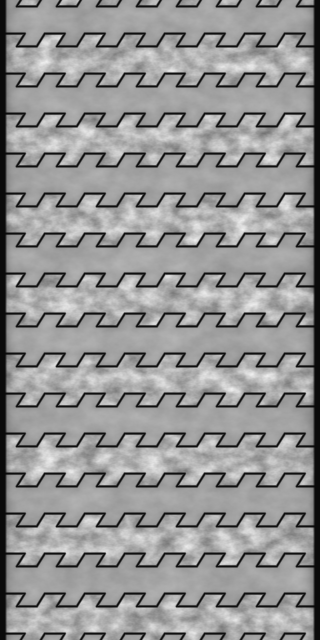
Write a WebGL 1 fragment shader that draws this pattern.

```glsl
#ifdef GL_FRAGMENT_PRECISION_HIGH
precision highp float;
#else
precision mediump float;
#endif
// Grey stone courses joined by slanted dovetail seams, framed by dark sides.
// Each seam is a sheared square wave drawn as a distance to line segments;
// courses alternate between smooth and mottled gradient noise.

uniform vec2 u_resolution;

const vec2 REPEATS = vec2(8.0, 16.0);
const vec2 LEAN = vec2(0.10, 0.16);   // upper end of a slanted joint
const float JOINT_X = 0.02;           // centre of the first slanted joint
const float SEAM_HALF_WIDTH = 0.027;
const float FRAME_WIDTH = 0.15;
const float INK = 0.055;

vec2 hashGradient(vec2 cell) {
  vec3 q = fract(cell.xyx * vec3(0.1031, 0.1030, 0.0973));
  q += dot(q, q.yzx + 33.33);
  float angle = 6.28318 * fract((q.x + q.y) * q.z);
  return vec2(cos(angle), sin(angle));
}

float gradientNoise(vec2 p) {
  vec2 i = floor(p);
  vec2 f = fract(p);
  vec2 w = f * f * f * (f * (f * 6.0 - 15.0) + 10.0);
  vec2 e = vec2(1.0, 0.0);
  float a = dot(hashGradient(i), f);
  float b = dot(hashGradient(i + e.xy), f - e.xy);
  float c = dot(hashGradient(i + e.yx), f - e.yx);
  float d = dot(hashGradient(i + e.xx), f - e.xx);
  return mix(mix(a, b, w.x), mix(c, d, w.x), w.y);
}

float fractalNoise(vec2 p) {
  float sum = 0.0;
  float amplitude = 1.0;
  for (int octave = 0; octave < 4; octave++) {
    sum += amplitude * gradientNoise(p);
    p = mat2(1.6, 1.2, -1.2, 1.6) * p + 17.3;
    amplitude *= 0.5;
  }
  return sum;
}

float segmentDistance(vec2 p, vec2 a, vec2 b) {
  vec2 ab = b - a;
  float t = clamp(dot(p - a, ab) / dot(ab, ab), 0.0, 1.0);
  return length(p - a - ab * t);
}

// Signed offset of x from the nearest multiple of the period.
float foldAround(float x, float period) {
  return x - period * floor(x / period + 0.5);
}

// p.x runs along the seam from a joint, p.y is the height above its middle.
float seamDistance(vec2 p, vec2 lean) {
  vec2 slant = vec2(foldAround(p.x, 0.5), p.y);
  vec2 upper = vec2(foldAround(p.x - 0.25 - lean.x, 1.0), p.y - lean.y);
  vec2 lower = vec2(foldAround(p.x - 0.75 + lean.x, 1.0), p.y + lean.y);
  vec2 halfFlat = vec2(0.25, 0.0);
  float flats = min(segmentDistance(upper, -halfFlat, halfFlat),
                    segmentDistance(lower, -halfFlat, halfFlat));
  return min(segmentDistance(slant, -lean, lean), flats);
}

// Index of the course that owns a point beside a seam, tabs included.
float courseIndex(vec2 p, float seam, vec2 lean) {
  float height = clamp(p.y, -lean.y, lean.y);
  float phase = fract(p.x - height * lean.x / lean.y);
  float boundary = phase < 0.5 ? lean.y : -lean.y;
  return seam - 1.0 + step(boundary, p.y);
}

float stoneShade(vec2 p, float course) {
  float mottled = 1.0 - mod(course, 2.0);
  vec2 shift = vec2(course * 7.31, course * 3.17);
  float grain = fractalNoise(p * vec2(1.9, 2.8) + shift);
  float cloud = gradientNoise(p * vec2(0.6, 0.9) + shift + 41.7);
  float smoothStone = 0.65 + 0.055 * grain + 0.04 * cloud;
  float roughStone = 0.71 + 0.29 * grain + 0.05 * cloud;
  return mix(smoothStone, roughStone, mottled);
}

void main() {
  vec2 p = gl_FragCoord.xy / u_resolution * REPEATS;
  float pixel = REPEATS.x / u_resolution.x;
  float soft = max(0.024, 0.8 * pixel);

  float seam = floor(p.y + 0.5);
  vec2 local = vec2(p.x - JOINT_X, p.y - seam);
  float shade = stoneShade(p, courseIndex(local, seam, LEAN));

  // Seam line with a faint shadow at its sides.
  float d = seamDistance(local, LEAN);
  shade *= 1.0 - 0.12 * exp(-d * 14.0);
  float stone = smoothstep(SEAM_HALF_WIDTH - soft, SEAM_HALF_WIDTH + soft, d);
  shade = mix(INK, shade, stone);

  // Dark frame along both sides.
  float side = min(p.x, REPEATS.x - p.x);
  shade *= 1.0 - 0.25 * exp(-max(side - FRAME_WIDTH, 0.0) * 9.0);
  float inside = smoothstep(FRAME_WIDTH - 1.5 * soft, FRAME_WIDTH + 1.5 * soft, side);
  shade = mix(0.04, shade, inside);

  gl_FragColor = vec4(vec3(clamp(shade, 0.0, 1.0)), 1.0);
}
```
